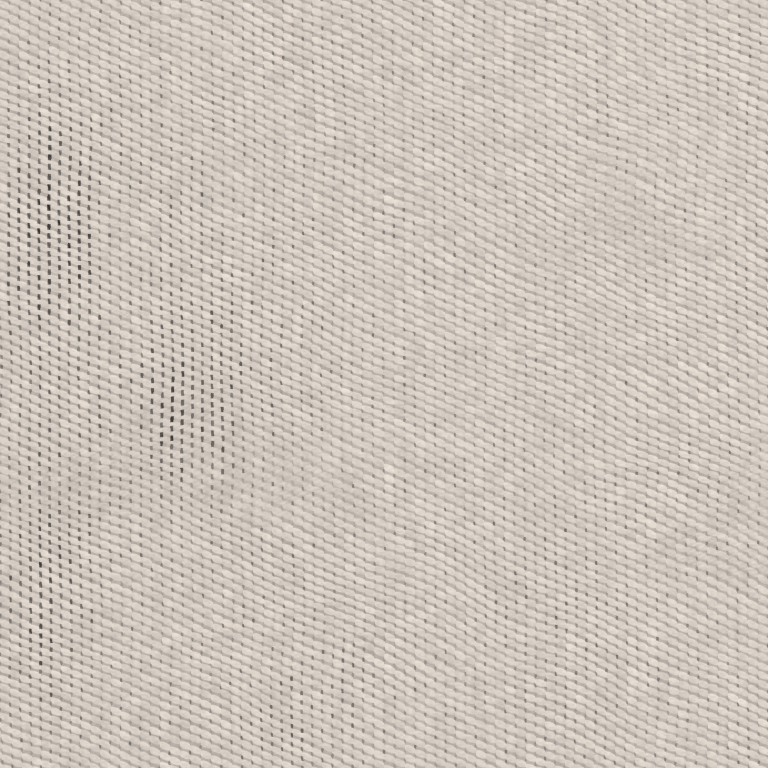
Write a Shadertoy shader that draws this texture.

```glsl
// Pale woven cloth: 76 columns by 80 rows of short slanted yarn floats, each
// column half a row lower than the last, so diagonals descend to the right.
// Slim gaps sit between float ends; they open in worn areas and flat patches.

float hash(vec2 p) {
    p = fract(p * vec2(0.1031, 0.1137));
    p += dot(p, p.yx + 33.33);
    return fract((p.x + p.y) * p.x * 17.0);
}

float noise(vec2 p) {
    vec2 i = floor(p), f = fract(p);
    f = f * f * (3.0 - 2.0 * f);
    return mix(mix(hash(i), hash(i + vec2(1, 0)), f.x),
               mix(hash(i + vec2(0, 1)), hash(i + vec2(1, 1)), f.x), f.y);
}

// Soft elliptical area of wear
float blob(vec2 uv, vec2 centre, vec2 radius) {
    vec2 d = (uv - centre) / radius;
    return exp(-dot(d, d));
}

// Soft tent with its base centred on foot
float tent(vec2 uv, vec2 foot, float halfWidth, float height) {
    vec2 d = uv - foot;
    float top = height * (1.0 - abs(d.x) / halfWidth);
    return smoothstep(-0.03, 0.03, d.y) * smoothstep(-0.03, 0.04, top - d.y);
}

void mainImage(out vec4 fragColor, in vec2 fragCoord) {
    vec2 uv = fragCoord / iResolution.xy;
    vec2 threads = vec2(76.0, 80.0);
    vec2 pixel = threads / iResolution.xy;

    // Slightly wandering thread coordinates
    vec2 p = uv * threads;
    p += vec2(0.5, 0.9) * (vec2(noise(p * 0.12), noise(p * 0.14 + 40.0)) - 0.5);

    // Wear and flattened patches
    float open = 0.75 * blob(uv, vec2(0.06, 0.71), vec2(0.06, 0.14))
               + 0.60 * blob(uv, vec2(0.06, 0.27), vec2(0.06, 0.18))
               + 0.60 * blob(uv, vec2(0.25, 0.47), vec2(0.06, 0.10))
               + 0.35 * blob(uv, vec2(0.41, 0.06), vec2(0.08, 0.10))
               + 0.20 * blob(uv, vec2(0.73, 0.22), vec2(0.11, 0.14))
               + 0.25 * blob(uv, vec2(0.20, 0.58), vec2(0.20, 0.28));
    float border = floor(p.x + 0.5);
    open *= 0.5 + 0.8 * noise(vec2(border * 0.8, p.y * 0.07));
    open = min(open, 0.8);
    float plain = max(tent(uv, vec2(0.24, 0.33), 0.30, 0.19),
                  max(tent(uv, vec2(0.81, 0.665), 0.15, 0.11),
                      tent(uv, vec2(0.99, 0.24), 0.16, 0.20)));

    // Slanted floats, one per column and row, each a little different
    float column = floor(p.x);
    float along = p.x - column - 0.5;
    float lift = p.y + 0.5 * (column + 0.5) + 0.36 * along;
    float row = floor(lift);
    float own = hash(vec2(column, row) + 5.0);
    float across = lift - row - 0.5 + 0.12 * (own - 0.5);
    float halfThick = 0.40 - 0.45 * along * along;
    float soft = max(pixel.y * 0.7, 0.12);
    float yarn = 1.0 - smoothstep(halfThick - soft, halfThick + soft * 0.6, abs(across));
    float relief = 0.8 + 0.4 * noise(uv * 14.0 + 3.0) - 0.35 * plain;
    float tone = 0.822 + relief * (0.125 * (yarn - 0.72)
               + yarn * (0.05 * across + 0.045 * (own - 0.5)));

    // Fine cross threads show in the flat patches
    vec2 mesh = cos(6.2832 * p * vec2(1.0, 2.0));
    tone += 0.018 * plain * mesh.x * mesh.y - 0.014 * plain;

    // Slim gaps at the ends of the floats
    float phase = p.y + 0.5 * border + 0.5;
    vec2 gap = vec2(p.x - border, fract(phase) - 0.5);
    float chance = hash(vec2(border, floor(phase)) + 17.0);
    gap += 0.06 * (vec2(own, chance) - 0.5);
    vec2 size = mix(vec2(0.10, 0.18), vec2(0.16, 0.34), open);
    vec2 edge = max(pixel * 0.6, vec2(0.07));
    vec2 cover = 1.0 - smoothstep(size - edge, size + edge, abs(gap));
    float depth = 0.03 + 0.20 * chance * chance + 0.40 * open;
    tone -= cover.x * cover.y * depth;

    // Uneven yarn, fibres and broad shading
    tone += 0.040 * (noise(vec2(p.x * 0.7, p.y * 1.9)) - 0.5);
    tone += 0.030 * (noise(vec2(p.x * 2.2, p.y * 0.25) + 70.0) - 0.5);
    tone += 0.060 * (noise(uv * vec2(260.0, 400.0)) - 0.5);
    tone += 0.010 * (uv.y - 0.5) + 0.012 * (uv.x - 0.5);

    vec3 cloth = tone * vec3(1.0, 0.957, 0.914);
    fragColor = vec4(clamp(cloth, 0.0, 1.0), 1.0);
}
```
